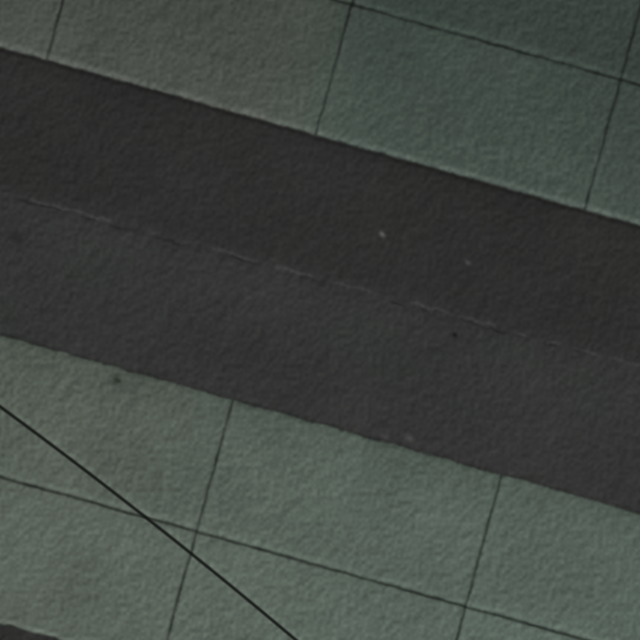
Give the GLSL for this texture, as a Shadertoy shader.

```glsl
const float SLOPE = 0.279;      // fall of the long bands
const float LEAN = 0.276;       // lean of the cross joints
const float TILE_WIDTH = 0.4525;

float hash(vec2 p) {
    vec3 q = fract(vec3(p.xyx) * 0.1031);
    q += dot(q, q.yzx + 33.33);
    return fract((q.x + q.y) * q.z);
}

float valueNoise(vec2 p) {
    vec2 cell = floor(p), f = fract(p);
    f = f * f * (3.0 - 2.0 * f);
    float low = mix(hash(cell), hash(cell + vec2(1, 0)), f.x);
    float high = mix(hash(cell + vec2(0, 1)), hash(cell + vec2(1, 1)), f.x);
    return mix(low, high, f.y);
}

float fbm(vec2 p) {
    float sum = 0.0, weight = 0.5;
    for (int i = 0; i < 4; i++) {
        sum += weight * valueNoise(p);
        p = mat2(1.6, 1.2, -1.2, 1.6) * p + 7.3;
        weight *= 0.5;
    }
    return sum / 0.9375;
}

// Lit-side minus shaded-side height of a rough surface
float relief(vec2 p, float scale) {
    return valueNoise(p * scale) - valueNoise(p * scale + vec2(-0.45, 0.6));
}

float line(float d, float halfWidth, float soft) {
    return 1.0 - smoothstep(halfWidth - soft, halfWidth + soft, abs(d));
}

float glow(float d, float width) {
    return exp(-d * d / (width * width));
}

float above(float d, float soft) {
    return smoothstep(-soft, soft, d);
}

float jointDistance(float across, float phase) {
    return (fract((across - phase) / TILE_WIDTH + 0.5) - 0.5) * TILE_WIDTH;
}

float speck(vec2 p, vec2 center, float radius) {
    vec2 d = p - center;
    d.x += 0.35 * d.y;
    return exp(-dot(d, d) / (radius * radius));
}

// Soft dark groove with a pale lip beside it
vec3 groove(vec3 color, float d, float strength, float lip) {
    color *= 1.0 + lip * glow(d - 0.007, 0.005);
    return color * (1.0 - strength * glow(d, 0.0031));
}

vec3 upperTiles(float h, float across, float wear) {
    vec3 color = mix(vec3(0.272, 0.290, 0.268), vec3(0.252, 0.290, 0.266),
                     smoothstep(0.45, 0.62, across));
    color *= 1.0 + 0.09 * glow(h - 0.95, 0.08);
    color *= 1.0 - 0.08 * above(h - 1.146, 0.02);
    color = groove(color, jointDistance(across, 0.099), 0.20 + 0.22 * wear, 0.03);
    return groove(color, h - 1.146, 0.22 + 0.24 * wear, 0.13);
}

vec3 lowerTiles(vec2 p, float h, float across, float wear) {
    vec3 color = mix(vec3(0.335, 0.366, 0.334), vec3(0.339, 0.385, 0.352),
                     smoothstep(0.1, 0.75, p.x));
    color *= 1.0 + 0.04 * (1.0 - above(h - 0.25, 0.05));
    color *= 1.0 - 0.08 * glow(h - 0.4766, 0.05);
    color = groove(color, jointDistance(across, 0.084), 0.24 + 0.22 * wear, 0.03);
    return groove(color, h - 0.255, 0.30 + 0.24 * wear, 0.09);
}

// Dark strip split by a faint, broken seam
vec3 darkBand(vec2 p, float h, float wobble) {
    float seam = p.y + 0.274 * p.x - 0.7005 + 1.6 * wobble;
    vec3 color = mix(vec3(0.203, 0.207, 0.202), vec3(0.180, 0.180, 0.177),
                     above(seam, 0.03));
    float worn = smoothstep(0.3, 0.75, valueNoise(p * 38.0 + 5.0));
    float dents = smoothstep(0.25, 0.8, valueNoise(p * 50.0 + 11.0));
    color += 0.042 * worn * glow(seam - 0.002, 0.0035);
    color -= 0.034 * dents * glow(seam + 0.004, 0.003);
    return color * (1.0 - 0.06 * glow(h - 0.927, 0.03));
}

void mainImage(out vec4 fragColor, in vec2 fragCoord) {
    vec2 p = fragCoord / iResolution.xy;
    float soft = 0.0012 + 0.7 / iResolution.y;
    float h = p.y + SLOPE * p.x;
    float across = p.x + LEAN * (1.0 - p.y);
    float wobble = 0.006 * (fbm(p * 60.0) - 0.5);
    float wear = valueNoise(p * 42.0);

    // Tile fields and the dark strip between them
    float topEdge = h - 0.927 + 0.6 * wobble;
    float lowEdge = h - 0.4766 + wobble;
    float cornerEdge = h - 0.027 + wobble;
    float tileH = h + 0.5 * wobble, tileAcross = across + 0.5 * wobble;
    vec3 color = lowerTiles(p, tileH, tileAcross, wear);
    color = mix(color, darkBand(p, h, wobble), above(lowEdge, soft * 1.5));
    color = mix(color, upperTiles(tileH, tileAcross, wear), above(topEdge, soft * 1.5));
    color = mix(vec3(0.185, 0.188, 0.182), color, above(cornerEdge, soft * 1.5));

    // Worn lips along the strip edges
    color += 0.085 * (0.4 + 0.6 * wear) * glow(topEdge - 0.005, 0.0055);
    color -= 0.035 * glow(topEdge + 0.004, 0.004);
    color -= 0.035 * (0.4 + 0.9 * wear) * glow(lowEdge, 0.005);
    color += 0.035 * glow(cornerEdge - 0.005, 0.004);

    // Stains and rough grain
    vec2 along = vec2(p.x - SLOPE * p.y, h);
    float stain = fbm(along * vec2(11.0, 9.0)) - 0.5;
    float grain = 0.135 * relief(p, 150.0) + 0.08 * relief(p + 3.7, 80.0)
                + 0.09 * (valueNoise(p * 215.0) - 0.5);
    color *= 1.0 + 0.15 * stain + grain;
    color += vec3(-0.007, 0.004, 0.0) * (fbm(p * 6.0 + 19.0) - 0.45);

    // Chips and spots
    color += 0.16 * speck(p, vec2(0.597, 0.634), 0.0050);
    color += 0.09 * speck(p, vec2(0.731, 0.590), 0.0045);
    color += 0.07 * speck(p, vec2(0.639, 0.315), 0.0070);
    color += 0.05 * speck(p, vec2(0.600, 0.318), 0.0070);
    color -= 0.13 * speck(p, vec2(0.184, 0.405), 0.0070);
    color -= 0.08 * speck(p, vec2(0.710, 0.477), 0.0045);
    color -= 0.04 * speck(p, vec2(0.027, 0.627), 0.0110);

    // Thin slack wire
    float wire = (p.y - 0.3646 + 0.732 * p.x + 0.123 * p.x * p.x) * 0.79;
    color *= 1.0 + 0.08 * glow(wire - 0.006, 0.004);
    color = mix(color, vec3(0.080, 0.085, 0.080), 0.9 * line(wire, 0.0023, soft));

    fragColor = vec4(clamp(color, 0.0, 1.0), 1.0);
}
```
